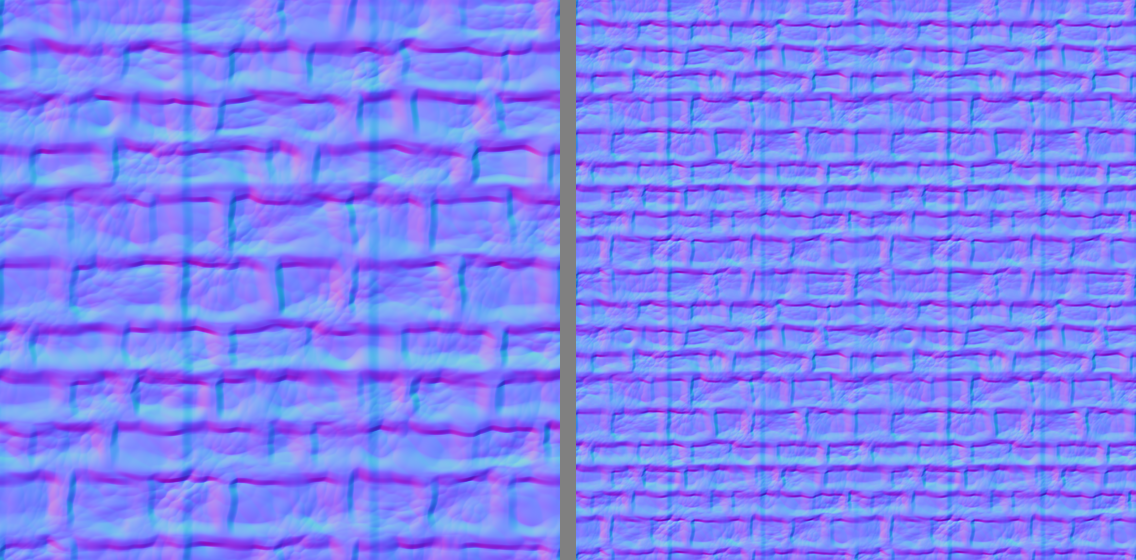
Left: one tile. Right: repeated 2 by 2.
A WebGL 1 fragment shader for this texture map:

```glsl
precision highp float;
uniform vec2 u_resolution;

#define TAU 6.2831853
#define REPEATS_DOWN 2.0
#define PANELS 3.0
#define FIRST_ROW 0.074
#define BRICK_HEIGHT 0.0102
#define BRICK_TILT 0.22
#define SEAM_DEPTH 0.0052
#define EDGE_WARP 0.0028
#define COARSE_RELIEF 0.016
#define MEDIUM_RELIEF 0.0056
#define FINE_RELIEF 0.0021
#define SAMPLE_STEP 0.0012

float hash(vec2 c) {
  return fract(sin(dot(c, vec2(127.1, 311.7))) * 43758.5);
}

// Cellular noise with rounded creases, wrapping every unit
float cellular(vec2 p, vec2 cells) {
  vec2 q = p * cells;
  vec2 id = floor(q);
  float sum = 0.0;
  for (int j = -1; j <= 1; j++) {
    for (int i = -1; i <= 1; i++) {
      vec2 o = vec2(float(i), float(j));
      vec2 c = mod(id + o, cells);
      vec2 r = id + o + vec2(hash(c), hash(c + 57.3)) - q;
      sum += exp(-9.0 * dot(r, r));
    }
  }
  return -log(sum + 0.003) / 9.0;
}

// Zero in the joint, one on the brick: steep on one side, soft on the other
float groove(float s, float steep, float soft) {
  return smoothstep(0.0, 1.0, s > 0.0 ? s / steep : -s / soft);
}

// Signed distance to the nearest whole multiple of a period
float around(float x, float period) {
  return (fract(x / period + 0.5) - 0.5) * period;
}

// Three equal courses, then two taller ones
float rowTop(float row) {
  return 0.178 * row + 0.055 * max(row - 3.0, 0.0);
}

// Two upright joints in each of three panels, as fractions of a panel
void rowJoints(float row, out vec3 a, out vec3 b) {
  if (row < 0.5)      { a = vec3(0.16, 0.22, 0.15); b = vec3(0.66, 0.65, 0.69); }
  else if (row < 1.5) { a = vec3(0.38, 0.16, 0.21); b = vec3(0.71, 0.90, 0.66); }
  else if (row < 2.5) { a = vec3(0.16, 0.43, 0.52); b = vec3(0.59, 0.66, 0.93); }
  else if (row < 3.5) { a = vec3(0.36, 0.22, 0.30); b = vec3(0.80, 0.87, 0.73); }
  else                { a = vec3(0.38, 0.48, 0.46); b = vec3(0.98, 0.87, 0.98); }
}

float bricks(vec2 p) {
  float z = (p.y - FIRST_ROW) * REPEATS_DOWN;
  float v = fract(z);
  float repeatId = mod(floor(z), REPEATS_DOWN);
  float row = 0.0;
  for (int i = 1; i < 5; i++) row += step(rowTop(float(i)), v);

  // Upright joints of varied depth with a narrow flat floor
  vec3 a, b;
  rowJoints(row, a, b);
  float face = 1.0;
  for (int c = 0; c < 3; c++) {
    for (int k = 0; k < 2; k++) {
      float joint = (float(c) + (k == 0 ? a[c] : b[c])) / PANELS - 0.004;
      float depth = mix(0.35, 0.95, hash(vec2(float(c + 3 * k), row + 0.3 * repeatId)));
      float s = around(p.x - joint, 1.0);
      s = sign(s) * max(abs(s) - 0.003, 0.0);
      face *= 1.0 - depth * (1.0 - groove(s, 0.016, 0.032));
    }
  }

  // Course profile: rounded corners, wide mortar slope, broken sharp lip, soft lower edge
  float below = (v - rowTop(row)) / REPEATS_DOWN;
  float above = (rowTop(row + 1.0) - v) / REPEATS_DOWN;
  float lean = 1.0 - BRICK_TILT * below / (below + above);
  float phase = 2.4 * row + repeatId;
  float wave = 0.5 + 0.5 * sin(TAU * 5.0 * p.x + phase + 2.0 * sin(TAU * 3.0 * p.x + phase));
  float crisp = wave * wave * (0.8 + 0.2 * sin(TAU * 17.0 * p.x));
  below -= 0.008 * (1.0 - face);
  float h = mix(smoothstep(0.0, 0.027, below), smoothstep(0.012, 0.022, below), 0.05 + 0.55 * crisp);
  h *= 1.0 + 0.25 * crisp * exp(-max(below - 0.022, 0.0) / 0.006);
  h *= smoothstep(0.0, mix(0.046, 0.024, wave), above);
  return h * lean * face;
}

// Grooves along the panel borders, fainter at the canvas edge
float seam(float x) {
  float strength = mix(0.4, 1.0, smoothstep(0.05, 0.2, abs(around(x, 1.0))));
  return strength * (1.0 - groove(around(x + 0.009, 1.0 / PANELS), 0.021, 0.04));
}

float height(vec2 p) {
  // Relief at three scales, with slanted chisel streaks
  vec2 bend = 0.012 * sin(TAU * (vec2(3.0, 5.0) * p.y + vec2(4.0, 2.0) * p.x));
  vec2 q = p + bend;
  float coarse = cellular(q, vec2(9.0, 11.0));
  float medium = cellular(q, vec2(23.0, 27.0));
  float fine = cellular(q, vec2(53.0, 57.0));
  float streaks = cellular(vec2(q.x + q.y, q.x - q.y), vec2(36.0, 17.0));
  float rough = 0.9 + 0.4 * sin(TAU * (2.0 * q.x + 3.0 * q.y)) * sin(TAU * (3.0 * q.x - 2.0 * q.y));
  float relief = COARSE_RELIEF * coarse + rough * (MEDIUM_RELIEF * medium + FINE_RELIEF * (fine + 0.8 * streaks));

  vec2 warp = vec2(sin(TAU * (3.0 * p.x + 4.0 * p.y)), sin(TAU * (4.0 * p.x + 2.0 * p.y)))
            + 3.0 * (coarse - 0.15) + 4.0 * (medium - 0.15);
  vec2 edge = p + EDGE_WARP * warp;
  float brick = bricks(edge);
  vec2 border = mix(p, edge, 0.3);
  return BRICK_HEIGHT * brick + relief * mix(0.6, 1.0, brick)
       - SEAM_DEPTH * (seam(border.x) + 0.8 * seam(border.y));
}

void main() {
  // Downward vertical axis, so green grows toward lower faces
  vec2 p = gl_FragCoord.xy / u_resolution;
  p.y = 1.0 - p.y;
  vec2 e = vec2(SAMPLE_STEP, 0.0);
  vec2 slope = vec2(height(p + e.xy) - height(p - e.xy),
                    height(p + e.yx) - height(p - e.yx)) / (2.0 * SAMPLE_STEP);
  vec3 normal = normalize(vec3(-slope, 1.0));
  gl_FragColor = vec4(normal * 0.5 + 0.5, 1.0);
}
```
